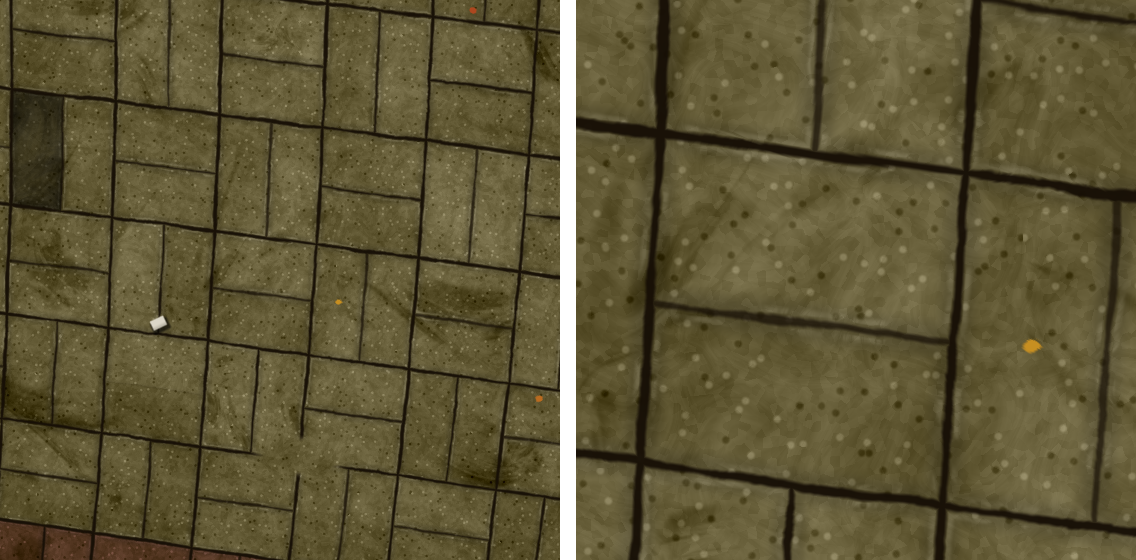
Left: the whole. Right: its middle third, enlarged.
Give the GLSL for this texture, as a Shadertoy shader.

```glsl
// Worn basket-weave paving: paired olive bricks in a skewed grid, dark joints, grit and stains.

vec2 hash2(vec2 p) {
    vec3 q = fract(p.xyx * vec3(.1031, .1030, .0973));
    q += dot(q, q.yzx + 33.33);
    return fract((q.xx + q.yz) * q.zy);
}

// Cellular noise: distance to the nearest point, and that point's random value
vec2 cells(vec2 p) {
    vec2 nearest = vec2(9.0, 0.0);
    for (int y = -1; y <= 1; y++)
    for (int x = -1; x <= 1; x++) {
        vec2 id = floor(p) + vec2(x, y);
        float d = length(id + hash2(id) - p);
        if (d < nearest.x) nearest = vec2(d, hash2(id + 57.0).x);
    }
    return nearest;
}

// Layered, warped sines, roughly -1 to 1
float mottle(vec2 p) {
    float sum = 0.0, amp = 0.5;
    for (int i = 0; i < 6; i++) {
        p = mat2(.8, .6, -.6, .8) * p * 1.75 + sin(p.yx * 1.3) + 2.1;
        sum += amp * sin(p.x) * sin(p.y);
        amp *= 0.72;
    }
    return sum;
}

// Skewed paving grid: one unit per block, with y running down
vec2 pavingGrid(vec2 p) {
    float left = .2083 - .002 * p.y - .043 * p.y * p.y;
    float w = p.y - p.x * (.119 + .028 * p.y);
    return vec2(1.0 + (p.x - left) / (.1882 - .0117 * p.y),
                .279 + 4.525 * w + .612 * w * w);
}

float box(vec2 p, vec2 halfSize) {
    vec2 d = abs(p) - halfSize;
    return length(max(d, 0.0)) + min(max(d.x, d.y), 0.0);
}

void mainImage(out vec4 fragColor, in vec2 fragCoord) {
    vec2 p = fragCoord / iResolution.xy;
    p.y = 1.0 - p.y;
    float soft = .0011 + .5 / iResolution.y;

    // Blocks of two bricks, turned in alternate cells
    vec2 g = pavingGrid(p) + .011 * vec2(mottle(p * 11.0), mottle(p * 11.0 + 7.0));
    vec2 id = floor(g), f = g - id;
    bool upright = mod(id.x + id.y, 2.0) > 0.5;
    float across = upright ? f.x : f.y;
    float side = step(0.5, across);
    vec2 brickRand = hash2(id * 2.0 + vec2(side, 11.0) + 40.0);

    // Joint distances in canvas units
    vec2 edge = min(f, 1.0 - f) * vec2(.183, .196);
    float border = min(edge.x, edge.y);
    float seam = abs(across - 0.5) * .19;
    float wear = mottle(p * 16.0 + 3.0);
    float borderWidth = .0027 + .0011 * wear;
    float seamWidth = .0020 + .0010 * wear;
    float seamDepth = .7 + .3 * hash2(id + 21.0).x;
    if (id == vec2(1, 3)) seamDepth = .08;
    float joint = max(1.0 - smoothstep(borderWidth - soft, borderWidth + soft, border),
                      seamDepth * (1.0 - smoothstep(seamWidth - soft, seamWidth + soft, seam)));
    float gap = min(border, seamDepth > .5 ? seam : 1.0);

    // Sand-filled stretch where the joints vanish
    float unfilled = smoothstep(.025, .04, length((p - vec2(.54, .815)) * vec2(.4, 1.0)));
    joint *= unfilled;

    // Brick faces: mottling, broad light, stains and grain
    float tone = .055 * mottle(p * 9.0) + .045 * mottle(p * 48.0 + 5.0)
               + .05 * (brickRand.x - .5);
    tone += .035 - .11 * dot(p - vec2(.58, .4), p - vec2(.58, .4));
    tone -= .13 * smoothstep(.3, .9, mottle(p * 7.0 + 12.0));
    vec2 grain = cells(p * 190.0);
    tone += .05 * (grain.y - .5);
    vec2 grit = cells(p * 75.0);
    float speck = 1.0 - smoothstep(.08, .24, grit.x);
    tone += speck * (.13 * step(.72, grit.y) - .12 * step(grit.y, .2));
    vec3 color = vec3(.38, .345, .2) + tone;

    // Pale chipped rims and dirt beside the joints
    float rim = smoothstep(.003, .0045, gap) * (1.0 - smoothstep(.005, .0085, gap));
    color += unfilled * rim * .11 * smoothstep(-.25, .55, mottle(p * 30.0 + 9.0));
    color *= 1.0 - .16 * unfilled * (1.0 - smoothstep(.003, .016, gap));

    // One soaked brick, and a russet course along the bottom
    if (id == vec2(0, 1) && side < .5)
        color *= .56 + .18 * mottle(p * 18.0);
    if (id.y > 4.5) color *= vec3(.96, .70, .82);
    color = mix(color, vec3(.085, .055, .02), joint * .95);

    // Yellow and orange flecks
    vec2 flecks[3] = vec2[](vec2(.605, .539), vec2(.963, .712), vec2(.845, .018));
    for (int i = 0; i < 3; i++) {
        float d = length((p - flecks[i]) * vec2(1.0, 1.2)) + .003 * mottle(p * 60.0);
        vec3 leaf = mix(vec3(.78, .56, .13), vec3(.68, .28, .12), float(i) * .5);
        color = mix(color, leaf, 1.0 - smoothstep(.004, .004 + 2.0 * soft, d));
    }

    // Pale stone chip with its shadow
    vec2 q = mat2(.9, .43, -.43, .9) * (p - vec2(.283, .577));
    float shade = box(q - vec2(.001, .006), vec2(.013, .008));
    color *= 1.0 - .6 * (1.0 - smoothstep(0.0, .006, shade));
    float chip = box(q, vec2(.011, .007)) - .002;
    vec3 stone = vec3(.86, .84, .78) - .15 * smoothstep(.0, .01, q.y);
    color = mix(color, stone, 1.0 - smoothstep(-soft, soft, chip));

    fragColor = vec4(clamp(color, 0.0, 1.0), 1.0);
}
```
